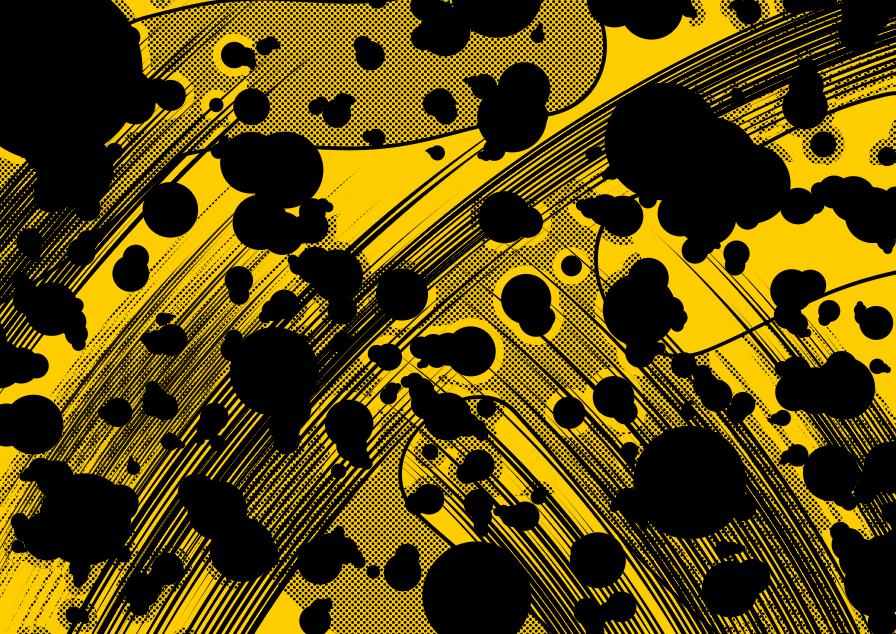
Give the GLSL for this background, as a Shadertoy shader.

```glsl
#define PAPER vec3(0.995, 0.805, 0.0)
#define DOT_PITCH 0.0065
#define DOT_RADIUS 0.34
#define OUTLINE 0.003
#define HALO 0.013
#define ARC_CENTRE vec2(2.095, -1.064)
#define FAN_CENTRE vec2(-0.34, -0.83)
#define BIG_CELL 0.30
#define MID_CELL 0.15
#define SMALL_CELL 0.08

float hash(vec2 p) {
    return fract(sin(dot(p, vec2(127.1, 311.7))) * 43758.5453);
}

// Antialiased coverage of a signed distance
float cover(float d) {
    return clamp(0.5 - d * iResolution.y, 0.0, 1.0);
}

float capsule(vec2 p, vec2 a, vec2 b, float radius) {
    vec2 ab = b - a;
    float t = clamp(dot(p - a, ab) / dot(ab, ab), 0.0, 1.0);
    return length(p - a - ab * t) - radius;
}

// Tapered brush strokes along an arc: one stroke per lane, ragged ends
float strokes(vec2 p, vec2 centre, float radius, float spread, vec2 span, float lanes) {
    vec2 v = p - centre;
    float across = (length(v) - radius) / spread;
    float y = across * lanes;
    float px = lanes / (spread * iResolution.y);
    vec2 seed = vec2(floor(y), radius * 10.0);
    float t = (atan(v.y, v.x) - span.x) / (span.y - span.x);
    t += 0.5 * (hash(seed) - 0.5);
    float taper = smoothstep(0.0, 0.4, t) * smoothstep(1.0, 0.5, t);
    float halfWidth = 0.5 * taper * mix(0.4, 1.0, hash(seed + 3.7));
    float d = abs(fract(y) - 0.5) - halfWidth;
    float ink = clamp(0.5 - d / px, 0.0, 1.0) * min(1.0, 2.0 * halfWidth / px);
    return ink * step(abs(across), 1.0);
}

// Jittered discs, each trailing a bent chain of smaller ones
float blobs(vec2 p, float cell, float chance) {
    float d = 1.0;
    vec2 home = floor(p / cell);
    for (int j = -1; j <= 1; j++)
    for (int i = -1; i <= 1; i++) {
        vec2 id = home + vec2(i, j);
        vec2 seed = id + cell * 37.0;
        if (hash(seed) > chance) continue;
        vec2 pos = (id + 0.2 + 0.6 * vec2(hash(seed + 1.3), hash(seed + 2.7))) * cell;
        float size = cell * mix(0.13, 0.32, hash(seed + 4.1));
        float turn = 6.2832 * hash(seed + 5.9);
        int links = 1 + int(4.0 * hash(seed + 6.4));
        for (int n = 0; n < links; n++) {
            d = min(d, length(p - pos) - size);
            turn += 2.0 * (hash(seed + float(n) + 7.2) - 0.5);
            pos += 0.9 * size * vec2(cos(turn), sin(turn));
            size *= mix(0.45, 0.85, hash(seed + float(n) + 13.6));
        }
    }
    return d;
}

float halftone(vec2 p) {
    vec2 q = mat2(0.7071, 0.7071, -0.7071, 0.7071) * p / DOT_PITCH;
    return cover((length(fract(q) - 0.5) - DOT_RADIUS) * DOT_PITCH);
}

void mainImage(out vec4 fragColor, in vec2 fragCoord) {
    vec2 p = fragCoord / iResolution.y;
    vec2 w = p + 0.012 * sin(p.yx * vec2(9.0, 13.0));
    float arc = length(p - ARC_CENTRE);

    // Outlined shapes
    float cloud = min(capsule(w, vec2(0.25, 0.86), vec2(0.85, 0.92), 0.115),
                      capsule(w, vec2(-0.1, 0.6), vec2(0.25, 0.86), 0.115));
    float wedge = max(arc - 2.16, length(w - vec2(0.72, 0.36)) - 0.40);
    float bay = capsule(w, vec2(1.06, 0.58), vec2(1.45, 0.72), 0.13);
    float tongue = capsule(w, vec2(0.74, 0.27), vec2(1.1, -0.1), 0.10);

    // Scattered blobs and the large corner disc
    float spots = min(blobs(p, BIG_CELL, 0.92),
                  min(blobs(p, MID_CELL, 0.6), blobs(p, SMALL_CELL, 0.42)));
    spots = min(spots, length(p - vec2(0.08, 0.89)) - 0.145);

    // Screened areas
    float tone = max(cover(cloud), cover(wedge));
    tone = max(tone, strokes(p, ARC_CENTRE, 2.38, 0.10, vec2(2.33, 2.68), 12.0));
    tone = max(tone, strokes(p, ARC_CENTRE, 2.12, 0.08, vec2(1.65, 2.2), 5.0));
    tone = max(tone, strokes(p, FAN_CENTRE, 1.80, 0.16, vec2(0.3, 0.85), 6.0));
    tone = max(tone, strokes(p, FAN_CENTRE, 2.04, 0.07, vec2(0.3, 0.75), 7.0));
    tone *= 1.0 - max(cover(bay), cover(tongue));
    tone *= 1.0 - strokes(p, ARC_CENTRE, 2.19, 0.05, vec2(1.6, 2.8), 4.0);
    float haloPatch = step(0.15, sin(5.0 * p.x + 1.0) * sin(6.0 * p.y + 2.0));
    tone = mix(tone, 1.0 - tone, cover(spots - HALO) * haloPatch);
    float ink = tone * halftone(p);

    // Contour lines
    float contour = min(abs(cloud), min(abs(bay), abs(tongue)));
    ink = max(ink, cover(contour - OUTLINE));

    // Sweeping arc strokes
    ink = max(ink, strokes(p, ARC_CENTRE, 2.18, 0.04, vec2(1.55, 2.85), 5.0));
    ink = max(ink, strokes(p, ARC_CENTRE, 2.13, 0.07, vec2(1.6, 2.2), 7.0));
    ink = max(ink, strokes(p, ARC_CENTRE, 2.14, 0.14, vec2(2.25, 2.75), 13.0));
    ink = max(ink, strokes(p, ARC_CENTRE, 2.36, 0.09, vec2(2.36, 2.62), 16.0) * 0.9);
    ink = max(ink, strokes(p, ARC_CENTRE, 2.64, 0.10, vec2(2.28, 2.65), 12.0));

    // Falling strokes on the right
    ink = max(ink, strokes(p, FAN_CENTRE, 1.77, 0.14, vec2(0.32, 0.86), 15.0));
    ink = max(ink, strokes(p, FAN_CENTRE, 2.04, 0.06, vec2(0.35, 0.75), 8.0));
    ink = max(ink, strokes(p, FAN_CENTRE, 1.54, 0.08, vec2(0.35, 0.85), 9.0));

    ink = max(ink, cover(spots));
    fragColor = vec4(PAPER * (1.0 - ink), 1.0);
}
```
